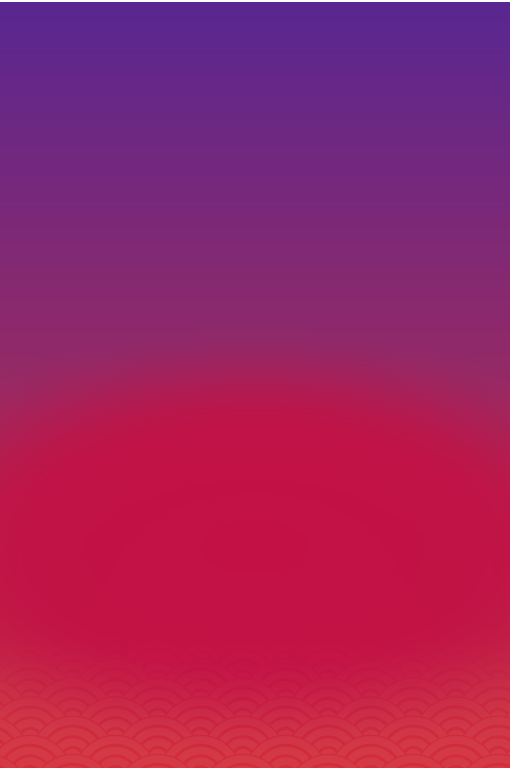
Give the GLSL for this background, as a Shadertoy shader.

```glsl
#define SKY_TOP vec3(0.345, 0.152, 0.570)
#define SKY_BOTTOM vec3(0.830, 0.175, 0.220)
#define GLOW_COLOR vec3(0.765, 0.068, 0.270)
#define FAN_TINT vec3(0.850, 0.340, 0.400)
#define GLOW_CENTER vec2(0.5, 0.288)
#define GLOW_RADII vec2(0.68, 0.230)
#define FAN_RADIUS 0.0835
#define FAN_ORIGIN vec2(0.059, -0.018)
#define ROW_STEP 0.0375
#define FAN_TOP 0.19
#define FAN_ALPHA 0.30
#define TOP_MARGIN 0.99736

// Bright bands separated by thin concentric lines; r is 1 at the rim.
float ringBands(float r, float blur) {
    float across = abs(fract(r * 4.0 - 0.5) - 0.5);
    float soft = blur * 4.0;
    return 1.0 - smoothstep(0.36 - soft, 0.36 + soft, 0.5 - across);
}

// Overlapping fans: lower rows cover the rows behind them.
float fanPattern(vec2 p, float pixel) {
    float blur = 0.7 * pixel / FAN_RADIUS;
    float period = 2.0 * FAN_RADIUS;
    vec2 q = p - FAN_ORIGIN;
    float firstRow = floor(q.y / ROW_STEP);
    float value = 0.0;
    for (int i = 1; i >= -3; i--) {
        float row = firstRow + float(i);
        float shift = (mod(row, 2.0) + 1.0) * FAN_RADIUS;
        float x = mod(q.x + shift, period) - FAN_RADIUS;
        float r = length(vec2(x, q.y - row * ROW_STEP)) / FAN_RADIUS;
        float cover = 1.0 - smoothstep(1.0 - blur, 1.0 + blur, r);
        value = mix(value, ringBands(r, blur), cover);
    }
    return value;
}

void mainImage(out vec4 fragColor, in vec2 fragCoord) {
    vec2 uv = fragCoord / iResolution.xy;
    vec2 p = fragCoord / iResolution.x;

    // Vertical gradient
    vec3 color = mix(SKY_BOTTOM, SKY_TOP, uv.y);

    // Soft elliptical glow
    float r = length((uv - GLOW_CENTER) / GLOW_RADII);
    float glow = 0.92 * (1.0 - smoothstep(0.63, 1.25, r));
    glow += 0.08 * (1.0 - smoothstep(0.0, 0.9, r));
    color = mix(color, GLOW_COLOR, glow);

    // Fan pattern fading upward
    float fade = 1.0 - smoothstep(0.01, FAN_TOP, uv.y);
    float fans = fanPattern(p, 1.0 / iResolution.x);
    color = mix(color, FAN_TINT, FAN_ALPHA * fade * fans * (1.0 - 0.5 * glow));

    // Thin pale line along the top
    float halfPixel = 0.5 / iResolution.y;
    float margin = smoothstep(TOP_MARGIN - halfPixel, TOP_MARGIN + halfPixel, uv.y);
    color = mix(color, vec3(1.0), margin);

    fragColor = vec4(color, 1.0);
}
```
